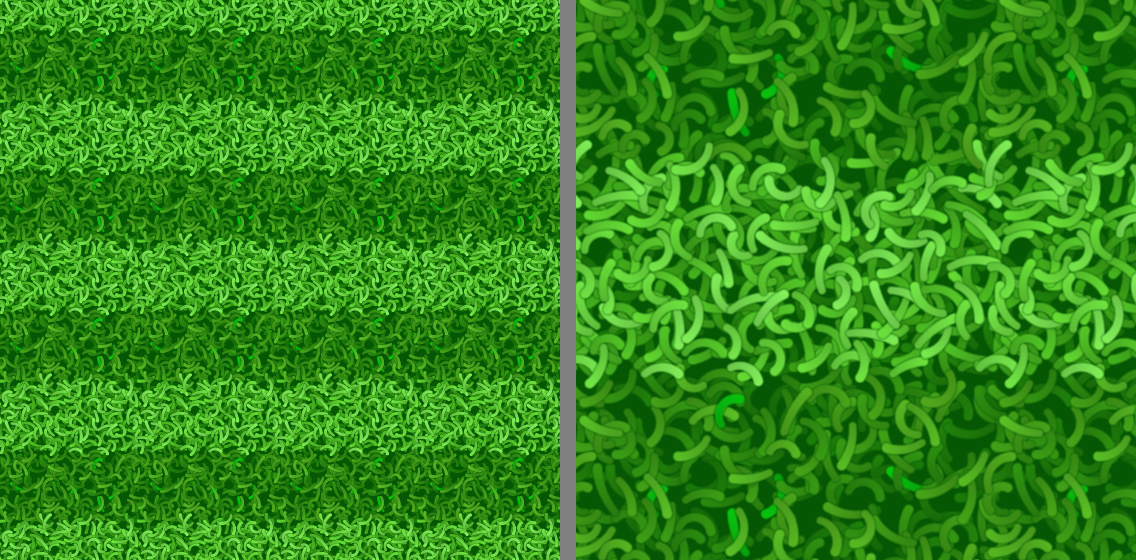
Left, the full canvas; right, a detail of the centre.
This texture is drawn by a three.js fragment shader. Its source:

```glsl
// Striped turf: a square tile of curled grass blades, repeated 4 x 4, with a
// light and a dark mowing band in each tile. Blades are round-ended arcs scattered
// on a wrapping grid and painted in layers, from deep thatch to bright tips.

#define TILES 4.0         // repeats across and down
#define CELLS 13.0        // scatter cells per tile side
#define LAYERS 4          // blades per cell, back to front
#define BLADE_WIDTH 0.0115 // half width, in tiles
#define BLADE_REACH 0.058 // longest half length, in tiles
#define EDGE 0.004        // softness of blade edges
#define SHADOW 0.007      // width of the dark rim around a blade
#define BAND_CENTER 0.04  // height of the light band in the tile

varying vec2 vUv;

const vec3 SOIL       = vec3(0.02, 0.34, 0.01);
const vec3 THATCH     = vec3(0.09, 0.44, 0.03);
const vec3 DARK_BLADE = vec3(0.20, 0.56, 0.07);
const vec3 OLIVE      = vec3(0.29, 0.61, 0.10);
const vec3 VIVID      = vec3(0.03, 0.70, 0.05);
const vec3 MID_BLADE  = vec3(0.25, 0.65, 0.11);
const vec3 LIGHT      = vec3(0.36, 0.79, 0.18);
const vec3 TIP        = vec3(0.47, 0.86, 0.33);

float hash(vec2 p, float seed) {
  return fract(sin(dot(vec3(p, seed), vec3(12.9898, 78.233, 37.719))) * 43758.5);
}

// Distance to an arc whose middle is the origin
float arcDistance(vec2 p, float halfLength, float halfAngle) {
  float radius = halfLength / halfAngle;
  vec2 end = vec2(sin(halfAngle), cos(halfAngle));
  p = vec2(abs(p.x), p.y + radius);
  return end.y * p.x > end.x * p.y ? length(p - end * radius)
                                   : abs(length(p) - radius);
}

// Blade colour by layer, band and a random pick
vec3 bladeColor(float layer, bool lightBand, float pick) {
  if (layer < 0.5) return mix(THATCH, DARK_BLADE, 0.3 * pick);
  if (lightBand) {
    if (layer < 1.5) return mix(DARK_BLADE, MID_BLADE, pick);
    if (layer < 2.5) return mix(MID_BLADE, LIGHT, pick);
    return mix(LIGHT, TIP, pick);
  }
  if (pick > 0.95) return VIVID;
  if (layer < 1.5) return mix(THATCH, DARK_BLADE, 0.5 + 0.5 * pick);
  if (layer < 2.5) return mix(DARK_BLADE, OLIVE, 0.7 * pick);
  return mix(OLIVE, LIGHT, 0.5 * pick);
}

void main() {
  vec2 p = vUv * TILES;
  vec2 cell = floor(p * CELLS);
  vec3 color = SOIL;

  for (int l = 0; l < LAYERS; l++) {
    float layer = float(l);
    for (int j = -1; j <= 1; j++) {
      for (int i = -1; i <= 1; i++) {
        vec2 home = cell + vec2(float(i), float(j));
        vec2 id = mod(home, CELLS);
        float seed = layer * 11.0;

        // Place, turn and bend the blade
        vec2 center = (home + vec2(hash(id, seed + 1.0), hash(id, seed + 2.0))) / CELLS;
        float turn = 6.2832 * hash(id, seed + 3.0);
        float bend = mix(0.2, 1.4, hash(id, seed + 4.0));
        float reach = BLADE_REACH * mix(0.65, 1.0, hash(id, seed + 5.0));
        vec2 axis = vec2(cos(turn), sin(turn));
        vec2 q = p - center;
        q = vec2(dot(q, axis), dot(q, vec2(-axis.y, axis.x)));

        // The dark band has fewer upper blades
        bool lightBand = abs(fract(center.y - BAND_CENTER + 0.5) - 0.5) < 0.25;
        float density = lightBand ? 1.0 : 1.15 - 0.24 * layer;
        float present = step(hash(id, seed + 6.0), density);

        // Taper one end and lighten the other
        float along = clamp(q.x / reach, -1.0, 1.0);
        float width = BLADE_WIDTH * (0.88 + 0.12 * along);
        float d = arcDistance(q, reach, bend) - width;
        vec3 blade = bladeColor(layer, lightBand, hash(id, seed + 7.0));
        blade *= 1.0 + 0.09 * along;

        // Rim shadow, then the blade itself
        float rim = 1.0 - smoothstep(0.0, SHADOW, d);
        float fill = 1.0 - smoothstep(-EDGE, EDGE, d);
        color = mix(color, SOIL, 0.4 * rim * present);
        color = mix(color, blade, fill * present);
      }
    }
  }
  gl_FragColor = vec4(color, 1.0);
}
```
